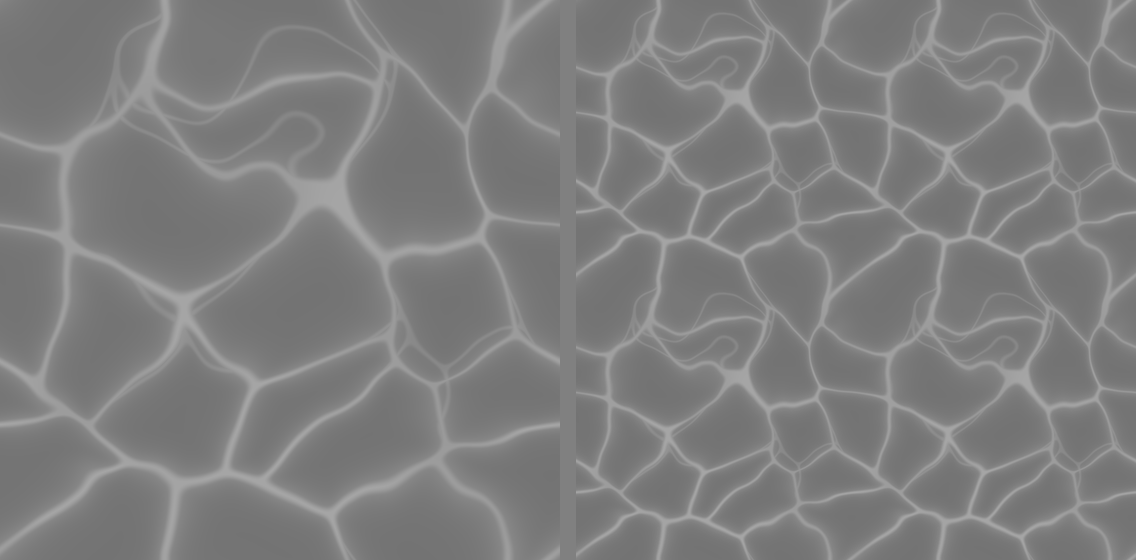
Left: one tile. Right: repeated 2 by 2.
Reproduce this texture procedurally as a WebGL 2 fragment shader.

```glsl
#version 300 es
precision highp float;
// Seamless grey stone with soft pale veins that split and web together in places.

#define ORIGIN vec2(0.70, 0.89) // part of the pattern at the lower left
#define CELLS 4.0          // plates per side
#define WARP 0.175         // broad bending of the veins
#define WOBBLE 0.028       // small bending of the veins
#define SPLIT 0.13         // how far side veins stray from the main ones
#define THIN 0.0012        // half width of the thinnest vein
#define THICK 0.0072       // half width of the thickest vein
#define SOFTNESS 0.006     // blur of the vein rim
#define STONE_GREY 0.447
#define NEAR_GLOW 0.082    // tight halo along the veins
#define WIDE_GLOW 0.03     // faint halo reaching into the plates
#define VEIN_GAIN 0.068

uniform vec2 u_resolution;
out vec4 fragColor;

float hash(vec2 p) {
    return fract(sin(dot(p, vec2(127.1, 311.7))) * 43758.5453);
}

vec2 hash2(vec2 p) {
    return vec2(hash(p), hash(p + vec2(37.2, 17.9)));
}

// Whole cell index in 0 .. count - 1; the half step keeps mod off its jumps.
vec2 wrapCell(vec2 cell, float count) {
    return floor(mod(cell + 0.5, count));
}

// Value noise that wraps after `count` lattice steps.
float noise(vec2 uv, float count, float seed) {
    vec2 p = uv * count;
    vec2 cell = floor(p);
    vec2 f = p - cell;
    f = f * f * f * (f * (f * 6.0 - 15.0) + 10.0);
    vec2 lo = wrapCell(cell, count) + seed;
    vec2 hi = wrapCell(cell + 1.0, count) + seed;
    return mix(mix(hash(lo), hash(vec2(hi.x, lo.y)), f.x),
               mix(hash(vec2(lo.x, hi.y)), hash(hi), f.x), f.y);
}

vec2 noise2(vec2 uv, float count, float seed) {
    return vec2(noise(uv, count, seed), noise(uv, count, seed + 53.0)) - 0.5;
}

// Vector from p to the scattered site of a cell.
vec2 siteOffset(vec2 cell, vec2 p) {
    return cell + hash2(wrapCell(cell, CELLS) + 5.0) - p;
}

// Rounded distance to the borders of wrapping Voronoi cells, in canvas units.
float borderDistance(vec2 uv, float sharpness) {
    vec2 p = uv * CELLS;
    vec2 base = floor(p);
    vec2 nearest = vec2(0.0);
    vec2 home = base;
    float best = 1e3;
    for (int y = -2; y <= 2; y++) {
        for (int x = -2; x <= 2; x++) {
            vec2 cell = base + vec2(x, y);
            vec2 toSite = siteOffset(cell, p);
            float d = dot(toSite, toSite);
            if (d < best) {
                best = d;
                nearest = toSite;
                home = cell;
            }
        }
    }
    // Sum the borders softly, so that junctions fill with a small web.
    float total = 1e-12;
    for (int y = -2; y <= 2; y++) {
        for (int x = -2; x <= 2; x++) {
            if (x == 0 && y == 0) continue;
            vec2 toSite = siteOffset(home + vec2(x, y), p);
            vec2 across = toSite - nearest;
            float d = dot(0.5 * (toSite + nearest), across) / max(length(across), 1e-4);
            total += exp(-sharpness * d);
        }
    }
    return max(-log(total) / sharpness, 0.0) / CELLS;
}

// Core of a vein: 1 in the middle, fading over a soft rim.
float veinCore(float dist, float halfWidth) {
    return 1.0 - smoothstep(0.2 * halfWidth, halfWidth + SOFTNESS, dist);
}

void main() {
    vec2 uv = fract(gl_FragCoord.xy / u_resolution + ORIGIN);

    // Bend the plane so that the borders run in loose curves.
    vec2 bent = uv + WARP * noise2(uv, 3.0, 3.0) + WOBBLE * noise2(uv, 12.0, 11.0);

    // Main veins, with changing width and webbing.
    float web = smoothstep(0.5, 0.85, noise(uv, 4.0, 29.0));
    float dist = borderDistance(bent, mix(40.0, 17.0, web));
    float swell = smoothstep(0.1, 0.9, noise(uv, 6.0, 71.0));
    float vein = veinCore(dist, mix(THIN, THICK, swell)) * mix(0.75, 1.12, swell);
    float glow = exp(-dist / 0.017) * mix(0.8, 1.15, swell);

    // Thin side veins: the same borders, pulled aside in patches only.
    float stray = SPLIT * smoothstep(0.45, 0.8, noise(uv, 4.0, 91.0));
    float sideDist = borderDistance(bent + stray * noise2(uv, 4.0, 41.0), 40.0);
    float sideVein = 0.65 * veinCore(sideDist, THIN);
    float sideGlow = 0.5 * exp(-sideDist / 0.014);

    float halo = glow + 0.6 * sideGlow * max(1.0 - glow, 0.0);
    float grey = STONE_GREY + NEAR_GLOW * halo + WIDE_GLOW * exp(-dist / 0.06);
    grey += VEIN_GAIN * max(vein, sideVein);
    fragColor = vec4(vec3(grey), 1.0);
}
```
